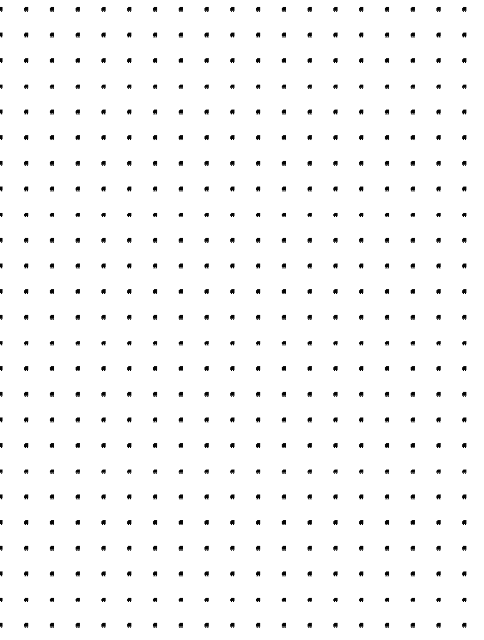
Reproduce this pattern procedurally as a Shadertoy shader.

```glsl
// Square grid of small black dots with a clipped corner and two short feet.

float boxDistance(vec2 p, vec2 halfSize) {
    vec2 d = abs(p) - halfSize;
    return length(max(d, 0.0)) + min(max(d.x, d.y), 0.0);
}

// Dot outline in cell units; top is the height of its upper edge.
float dotDistance(vec2 p, float top) {
    const float bottom = -0.062;
    vec2 middle = vec2(0.0, 0.5 * (top + bottom));
    float body = boxDistance(p - middle, vec2(0.082, 0.5 * (top - bottom)) - 0.015) - 0.015;

    // Slanted upper left corner
    float corner = dot(p - vec2(-0.082, top - 0.055), vec2(-0.7071, 0.7071));
    body = max(body, corner);

    // Pair of feet under the body, mirrored about a shifted axis
    vec2 foot = vec2(abs(p.x - 0.006) - 0.04, p.y + 0.075);
    return min(body, boxDistance(foot, vec2(0.022, 0.026)));
}

void mainImage(out vec4 fragColor, in vec2 fragCoord) {
    // Grid counted from the upper left, one unit per repeat
    vec2 repeats = vec2(18.78, 24.94);
    vec2 uv = fragCoord / iResolution.xy;
    vec2 grid = vec2(uv.x, 1.0 - uv.y) * repeats - vec2(0.016, 0.357);
    vec2 cell = round(grid);
    vec2 p = (grid - cell) * vec2(1.0, -1.0);

    // Every fifth row has a slightly shorter dot
    float top = mod(cell.y, 5.0) == 3.0 ? 0.06 : 0.088;

    float pixel = repeats.y / iResolution.y;
    float ink = 1.0 - smoothstep(-0.5 * pixel, 0.5 * pixel, dotDistance(p, top));
    fragColor = vec4(mix(vec3(1.0), vec3(0.02), ink), 1.0);
}
```
